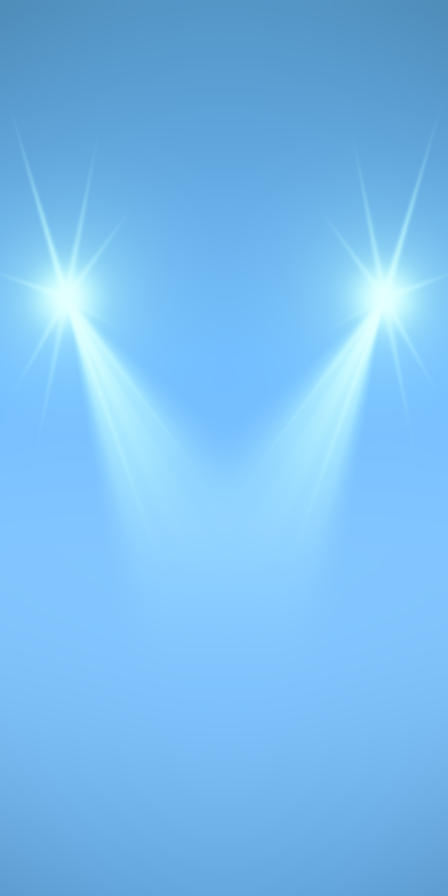
This background is drawn by a Shadertoy shader. Its source:

```glsl
// Two mirrored spotlights cast soft crossing beams over a blue vertical gradient.
// Each lamp is a core, a halo, a star of tapered needles and a wedge of light;
// the layers are combined by screen blending. Canvas is 1 wide and 2 high.

const vec3 SKY_TOP    = vec3(0.33, 0.59, 0.78);
const vec3 SKY_MIDDLE = vec3(0.43, 0.725, 1.0);
const vec3 SKY_LOWER  = vec3(0.51, 0.775, 1.0);
const vec3 SKY_BOTTOM = vec3(0.39, 0.655, 0.875);
const vec3 LIGHT      = vec3(0.89, 1.0, 1.0);
const vec3 LIGHT_DENSITY = vec3(1.0, 1.6, 1.6); // green and blue saturate first

const float MIRROR_X    = 0.503;
const float LAMP_OFFSET = 0.355;
const float LAMP_Y      = 1.335;
const float CORE_RADIUS = 0.058;
const float HALO_RADIUS = 0.115;
const float BEAM_GAIN    = 1.15;
const float BEAM_FALLOFF = 2.7;
const float BEAM_REACH   = 0.95;
const float VIGNETTE     = 0.07;

// Needles: angle in degrees, length, strength; local x points to the centre
const int NEEDLE_COUNT = 10;
const vec3 NEEDLES[NEEDLE_COUNT] = vec3[](
    vec3(106.4, 0.47, 0.75), vec3(79.0, 0.40, 0.55), vec3(54.0, 0.27, 0.5),
    vec3(160.0, 0.21, 0.55), vec3(241.0, 0.27, 0.5), vec3(259.0, 0.36, 0.45),
    vec3(-53.0, 0.56, 0.42), vec3(-70.5, 0.66, 0.45), vec3(-63.0, 0.45, 0.3),
    vec3(-30.0, 0.16, 0.3));

float screenBlend(float a, float b) {
    return 1.0 - (1.0 - a) * (1.0 - b);
}

vec3 skyColor(vec2 uv) {
    vec3 sky = mix(SKY_BOTTOM, SKY_LOWER, sin(1.5708 * clamp(uv.y / 0.33, 0.0, 1.0)));
    sky = mix(sky, SKY_MIDDLE, smoothstep(0.36, 0.62, uv.y));
    sky = mix(sky, SKY_TOP, clamp((uv.y - 0.6) / 0.39, 0.0, 1.0));
    vec2 edge = uv * 2.0 - 1.0;
    return sky * (1.0 - VIGNETTE * edge.x * edge.x * edge.y * edge.y);
}

// Tapered ray that starts at the lamp
float needle(vec2 p, vec3 shape) {
    float angle = radians(shape.x);
    vec2 dir = vec2(cos(angle), sin(angle));
    float along = dot(p, dir);
    float across = dot(p, vec2(-dir.y, dir.x));
    float t = clamp(along / shape.y, 0.0, 1.0);
    float width = mix(0.011, 0.003, sqrt(t));
    float fade = pow(1.0 - t, 1.6) * smoothstep(-0.01, 0.025, along);
    return shape.z * fade * exp(-across * across / (width * width));
}

// Wedge of light, its angle measured from straight down towards the centre
float beam(vec2 p) {
    float distanceToLamp = length(p);
    float angle = atan(p.x, -p.y);
    float wedge = smoothstep(0.14, 0.34, angle) * (1.0 - smoothstep(0.48, 0.89, angle));
    float streaks = 0.95 + 0.04 * sin(angle * 31.0) + 0.03 * sin(angle * 73.0 + 1.0);
    float fade = exp(-distanceToLamp * BEAM_FALLOFF)
               * (1.0 - smoothstep(0.35, BEAM_REACH, distanceToLamp));
    return min(BEAM_GAIN * wedge * streaks * fade, 1.0);
}

float lamp(vec2 p) {
    float r = length(p);
    float core = 0.97 * exp(-r * r / (CORE_RADIUS * CORE_RADIUS));
    float halo = 0.68 * exp(-r / HALO_RADIUS);
    float light = screenBlend(screenBlend(core, halo), beam(p));
    for (int i = 0; i < NEEDLE_COUNT; i++) {
        light = screenBlend(light, needle(p, NEEDLES[i]));
    }
    return light;
}

void mainImage(out vec4 fragColor, in vec2 fragCoord) {
    vec2 uv = fragCoord / iResolution.xy;
    vec2 p = uv * vec2(1.0, 2.0) - vec2(MIRROR_X, LAMP_Y);

    // Left lamp and its mirrored twin
    float left = lamp(vec2(p.x + LAMP_OFFSET, p.y));
    float right = lamp(vec2(LAMP_OFFSET - p.x, p.y));

    // Tint the sky towards cyan, then white
    float shade = clamp(1.0 - screenBlend(left, right), 0.0, 1.0);
    vec3 amount = 1.0 - pow(vec3(shade), LIGHT_DENSITY);
    fragColor = vec4(mix(skyColor(uv), LIGHT, amount), 1.0);
}
```
